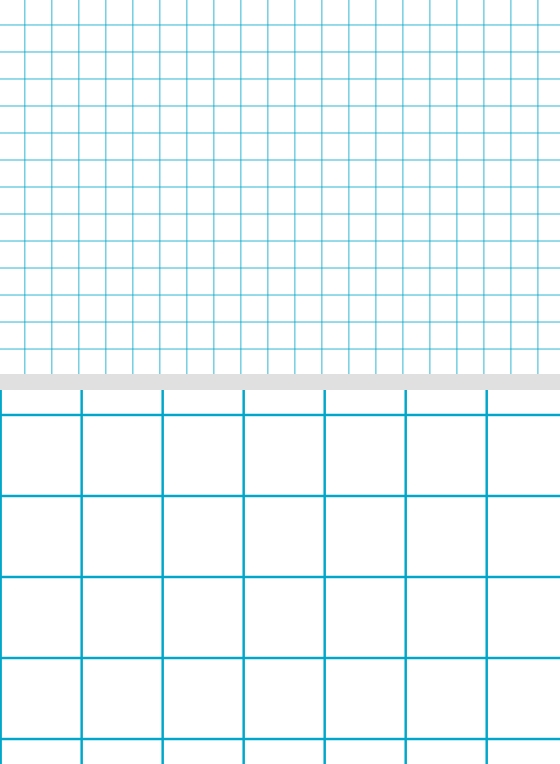
Top: the whole. Bottom: its middle third, enlarged.
Give the GLSL for this pattern, as a Shadertoy shader.

```glsl
// Share of a pixel covered by evenly spaced lines, per axis
vec2 lineCoverage(vec2 position, float spacing, float lineWidth, float pixelSize) {
    vec2 toLine = abs(fract(position / spacing + 0.5) - 0.5) * spacing;
    vec2 overlap = 0.5 * (lineWidth + pixelSize) - toLine;
    return clamp(overlap, 0.0, min(lineWidth, pixelSize)) / pixelSize;
}

// Union of the vertical and horizontal lines
float gridCoverage(vec2 position, float spacing, float lineWidth, float pixelSize) {
    vec2 lines = lineCoverage(position, spacing, lineWidth, pixelSize);
    return 1.0 - (1.0 - lines.x) * (1.0 - lines.y);
}

void mainImage(out vec4 fragColor, in vec2 fragCoord) {
    const vec3 paperColor = vec3(1.0);
    const vec3 inkColor = vec3(0.0, 0.656, 0.795);

    // Lengths are fractions of the canvas width
    const float cellSize = 0.04822;
    const float lineWidth = 0.00147;
    const vec2 gridOrigin = vec2(0.0266, 0.0);

    float pixelSize = 1.0 / iResolution.x;
    vec2 position = (fragCoord - 0.5 * iResolution.xy) * pixelSize - gridOrigin;

    float ink = gridCoverage(position, cellSize, lineWidth, pixelSize);
    fragColor = vec4(mix(paperColor, inkColor, ink), 1.0);
}
```
